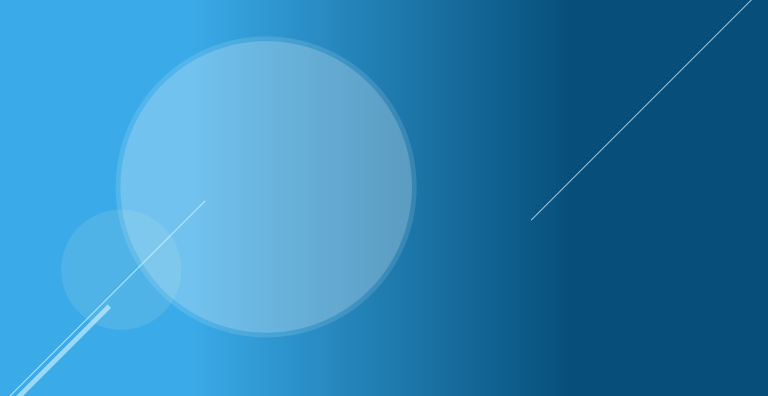
Give the GLSL for this background, as a Shadertoy shader.

```glsl
// Coverage of a disc with a soft one-pixel edge
float disc(vec2 p, vec2 center, float radius) {
    float pixel = 1.0 / iResolution.y;
    return clamp(0.5 - (length(p - center) - radius) / pixel, 0.0, 1.0);
}

// Coverage of a flat-ended stroke from a to b
float stroke(vec2 p, vec2 a, vec2 b, float halfWidth) {
    float pixel = 1.0 / iResolution.y;
    vec2 dir = normalize(b - a);
    vec2 rel = p - 0.5 * (a + b);
    float along = abs(dot(rel, dir)) - 0.5 * length(b - a);
    float across = abs(dir.x * rel.y - dir.y * rel.x);
    float ends = clamp(0.5 - along / pixel, 0.0, 1.0);
    // Overlap of the pixel footprint with the stroke, so hairlines fade evenly
    float overlap = min(across + 0.5 * pixel, halfWidth) - max(across - 0.5 * pixel, -halfWidth);
    return ends * clamp(overlap / pixel, 0.0, 1.0);
}

void mainImage(out vec4 fragColor, in vec2 fragCoord) {
    // Height spans 0 to 1; x is fitted to a 1.939 wide frame
    vec2 p = fragCoord / iResolution.y;
    p.x += 0.5 * (1.939 - iResolution.x / iResolution.y);

    // Horizontal gradient with flat ends
    vec3 skyBlue = vec3(0.228, 0.670, 0.910);
    vec3 deepBlue = vec3(0.026, 0.310, 0.480);
    vec3 color = mix(skyBlue, deepBlue, clamp((p.x - 0.48) / 0.96, 0.0, 1.0));

    // Large translucent disc with a fainter rim
    vec2 center = vec2(0.672, 0.528);
    color = mix(color, vec3(1.0), 0.12 * disc(p, center, 0.380));
    color = mix(color, vec3(1.0), 0.18 * disc(p, center, 0.368));

    // Small overlapping disc
    color = mix(color, vec3(0.88, 0.93, 0.88), 0.13 * disc(p, vec2(0.306, 0.319), 0.1515));

    // Diagonal strokes
    vec3 paleBlue = vec3(0.82, 0.94, 1.0);
    color = mix(color, paleBlue, 0.65 * stroke(p, vec2(0.043, -0.006), vec2(0.276, 0.227), 0.0062));
    color = mix(color, paleBlue, 0.75 * stroke(p, vec2(0.025, 0.0), vec2(0.518, 0.493), 0.0013));
    color = mix(color, paleBlue, 0.75 * stroke(p, vec2(1.341, 0.444), vec2(1.899, 1.002), 0.0013));

    fragColor = vec4(color, 1.0);
}
```
